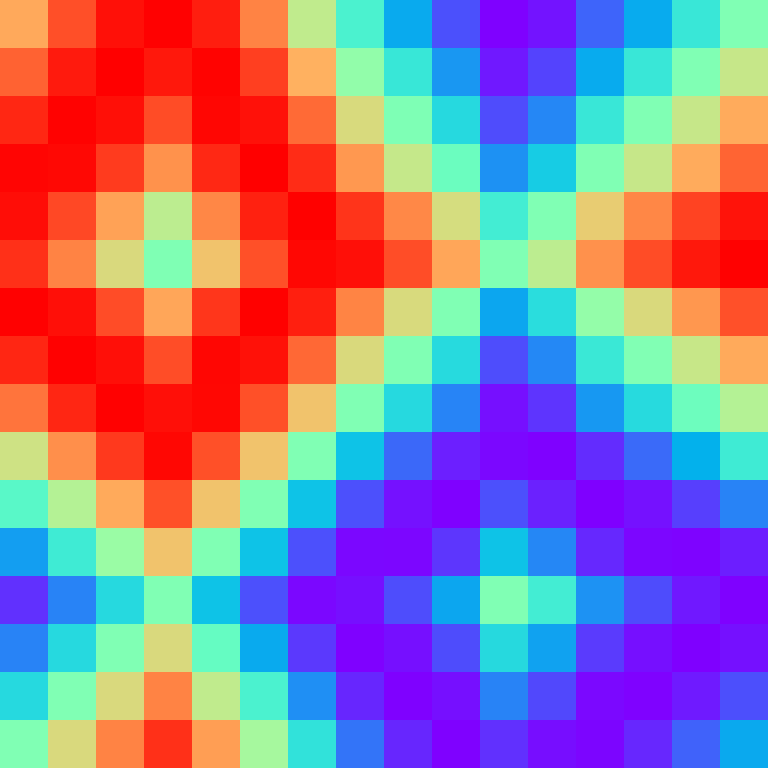
Give the GLSL for this background, as a WebGL 1 fragment shader.

```glsl
precision highp float;
uniform vec2 u_resolution;

const float PI = 3.14159;
const float CELLS = 16.0;

// Phase of one grid line: a lopsided peak, then a valley with a deeper notch.
float phaseAt(float i) {
    float u = i - 3.0;
    float peak = PI - 0.41 * abs(u) - 0.052 * u;
    float valley = max(0.58 - 0.355 * (i - 9.0), 0.66 + 0.28 * (i - 12.0));
    float notch = max(0.0, 0.376 - 0.386 * abs(i - 10.39));
    return i < 7.5 ? peak : valley - notch;
}

// Stepped phase, blended over one pixel at each cell edge.
float steppedPhase(float position, float pixel) {
    float edge = floor(position + 0.5);
    float blend = clamp((position - edge) / pixel + 0.5, 0.0, 1.0);
    return mix(phaseAt(edge - 1.0), phaseAt(edge), blend);
}

// Violet through cyan and green to red.
vec3 rainbow(float t) {
    return vec3(min(abs(2.0 * t - 0.5), 1.0), sin(PI * t), cos(0.5 * PI * t));
}

void main() {
    vec2 grid = CELLS * gl_FragCoord.xy / u_resolution;
    vec2 pixel = CELLS / u_resolution;

    // Each cell shows the sine of the difference between column and row phase.
    float column = steppedPhase(grid.x, pixel.x);
    float row = steppedPhase(grid.y, pixel.y);
    float level = 0.5 + 0.5 * sin(column - row);

    gl_FragColor = vec4(clamp(rainbow(level), 0.0, 1.0), 1.0);
}
```
